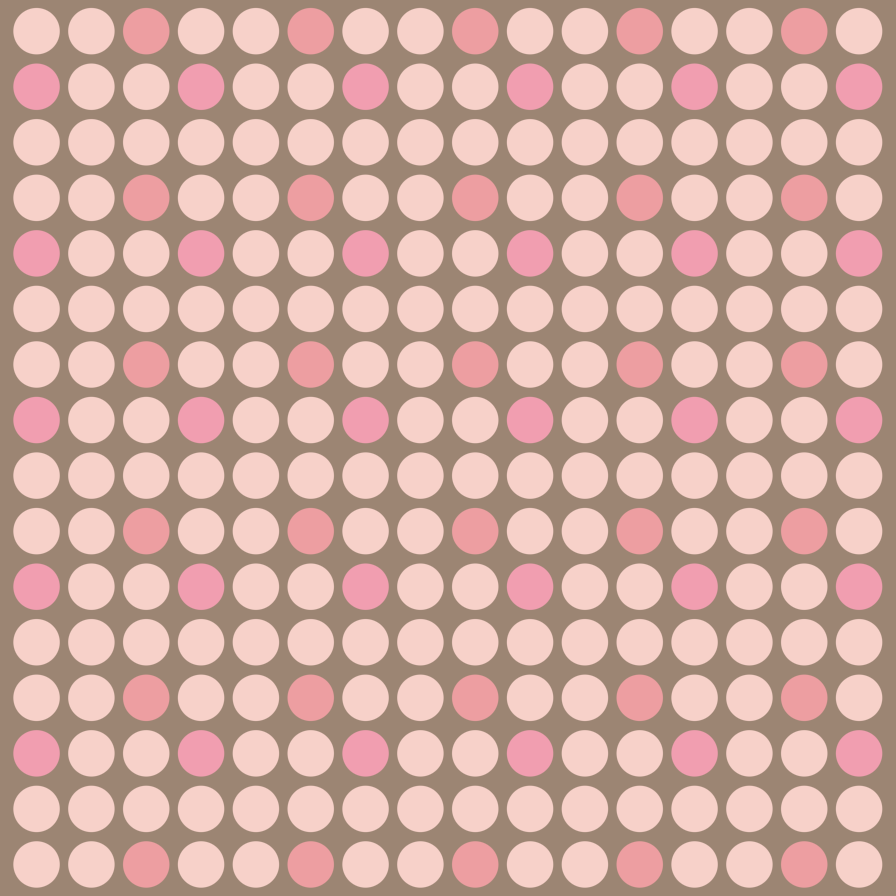
Reproduce this pattern procedurally as a WebGL 2 fragment shader.

```glsl
#version 300 es
precision highp float;
// Draws a 16 by 16 grid of pale dots with coral and pink dots in every third place.

uniform vec2 u_resolution;
out vec4 outColor;

const vec3 TAUPE = vec3(0.61, 0.52, 0.45);
const vec3 BLUSH = vec3(0.97, 0.82, 0.79);
const vec3 CORAL = vec3(0.93, 0.62, 0.63);
const vec3 PINK  = vec3(0.945, 0.62, 0.69);

const float LAST_CELL = 15.0;
const float DOT_RADIUS = 0.0259;
const vec2 FIRST_CENTER = vec2(0.0408, 0.0352);
const vec2 PITCH = vec2(0.0612, 0.062);

// Nearest cell, kept inside the grid so the margins stay empty
vec2 nearestCell(vec2 p, vec2 origin, vec2 pitch, float last) {
    return clamp(floor((p - origin) / pitch + 0.5), 0.0, last);
}

// Smooth disc coverage
float disc(vec2 offset, float radius, float edge) {
    return 1.0 - smoothstep(-edge, edge, length(offset) - radius);
}

// Accent colours repeat every three columns and three rows
vec3 dotColor(vec2 cell) {
    ivec2 phase = ivec2(cell) % 3;
    if (phase == ivec2(2, 0)) return CORAL;
    if (phase == ivec2(0, 2)) return PINK;
    return BLUSH;
}

void main() {
    vec2 p = gl_FragCoord.xy / u_resolution;
    float edge = 0.75 / min(u_resolution.x, u_resolution.y);

    vec2 cell = nearestCell(p, FIRST_CENTER, PITCH, LAST_CELL);
    vec2 center = FIRST_CENTER + cell * PITCH;
    float coverage = disc(p - center, DOT_RADIUS, edge);

    outColor = vec4(mix(TAUPE, dotColor(cell), coverage), 1.0);
}
```
